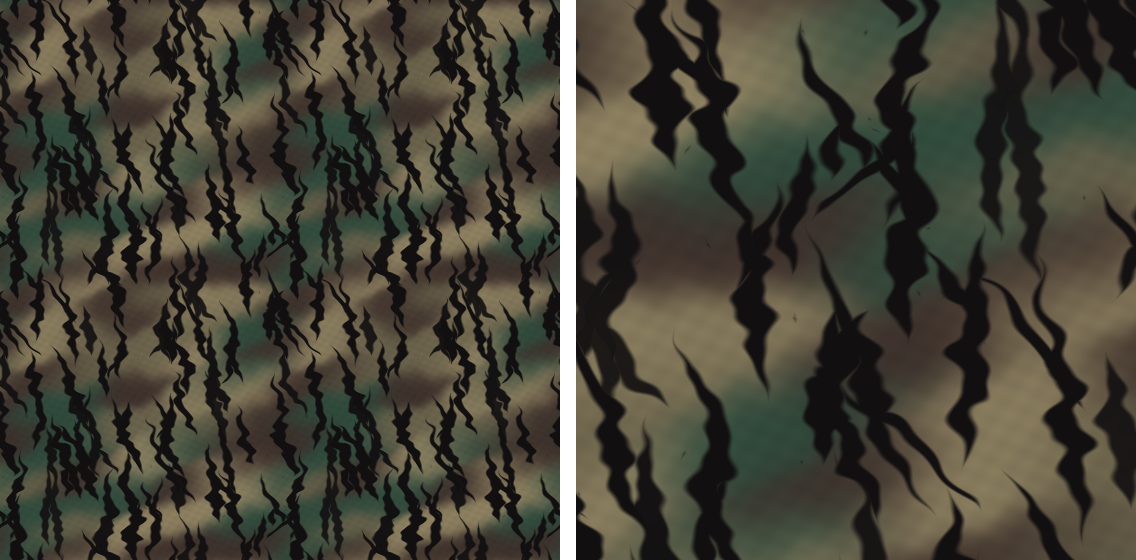
Left, the full canvas; right, a detail of the centre.
This pattern is drawn by a Shadertoy shader. Its source:

```glsl
// Woodland tiger-stripe camouflage: ragged, forked dark streaks leaning to the
// right over soft, wide blotches of tan, khaki, brown and green.
// Both layers scatter parts on wrapping cell grids, so the pattern tiles.

const float TAU = 6.2831853;
const float REPEATS = 2.0;                  // whole tiles across the canvas
const vec2 BLOTCH_GRID = vec2(5.0, 11.0);   // cells per tile
const vec2 STREAK_GRID = vec2(10.0, 5.0);

const vec3 TAN   = vec3(0.55, 0.50, 0.375);
const vec3 KHAKI = vec3(0.41, 0.38, 0.29);
const vec3 BROWN = vec3(0.235, 0.185, 0.165);
const vec3 GREEN = vec3(0.18, 0.29, 0.235);
const vec3 BLACK = vec3(0.065, 0.058, 0.062);

// Four random values for a cell that wraps around the grid
vec4 cellHash(vec2 cell, vec2 grid, float seed) {
    vec2 c = mod(cell, grid) + seed;
    vec4 h = fract(c.xyxy * vec4(0.1031, 0.1030, 0.0973, 0.1099));
    h += dot(h, h.wzxy + 33.33);
    return fract((h.xxyz + h.yzzw) * h.zywx);
}

vec3 blotchColour(float pick) {
    if (pick < 0.24) return TAN;
    if (pick < 0.46) return KHAKI;
    if (pick < 0.76) return BROWN;
    return GREEN;
}

// Smooth cellular blend of wide blotches that rise to the right
vec3 ground(vec2 p, vec2 grid) {
    vec2 base = floor(p * grid);
    vec3 sum = vec3(0.0);
    float total = 0.0;
    for (int j = -3; j <= 3; j++)
    for (int i = -2; i <= 2; i++) {
        vec2 cell = base + vec2(i, j);
        vec4 h = cellHash(cell, grid, 17.0);
        vec2 d = p * grid - cell - h.xy;
        d.y -= 0.55 * d.x;
        float weight = exp(-3.4 * dot(d, d));
        sum += weight * blotchColour(h.z);
        total += weight;
    }
    return sum / max(total, 1e-5);
}

// Signed distance to a wavy, tapered streak; its two sides fray differently
float streak(vec2 q, float halfLength, float halfWidth, float lean, float phase) {
    float t = q.y / halfLength;
    float bend = 0.007 * sin(q.y * 34.0 + phase) + 0.003 * sin(q.y * 93.0 + phase * 2.3);
    float x = q.x + lean * q.y - bend;
    float side = phase * 1.7 + (x < 0.0 ? 0.0 : 2.4);
    float fray = 1.0 + 0.26 * sin(q.y * 85.0 + side) + 0.2 * sin(q.y * 171.0 + side * 3.1);
    float taper = (1.0 - t * t) * (1.0 - 0.3 * t);
    if (abs(t) > 1.0) taper = -abs(taper);
    return abs(x) - halfWidth * taper * fray;
}

// Coverage of all streaks, each with an occasional side branch
float streaks(vec2 p, vec2 grid, float soft) {
    vec2 base = floor(p * grid);
    float cover = 0.0;
    for (int j = -1; j <= 1; j++)
    for (int i = -2; i <= 2; i++) {
        vec2 cell = base + vec2(i, j);
        vec4 place = cellHash(cell, grid, 41.0);
        vec4 shape = cellHash(cell, grid, 73.0);
        vec2 q = p - (cell + place.xy) / grid;
        float halfLength = mix(0.08, 0.165, place.z);
        float halfWidth = mix(0.014, 0.028, shape.x * shape.x);
        float lean = mix(-0.12, 0.48, place.w);
        float phase = TAU * shape.y;
        float d = streak(q, halfLength, halfWidth, lean, phase);

        if (shape.z > 0.45) {
            float end = shape.w < 0.5 ? -1.0 : 1.0;
            float armLean = lean + (shape.z > 0.72 ? 0.6 : -0.6);
            float armLength = halfLength * 0.48;
            vec2 arm = vec2(-(lean + armLean) * 0.5, 1.0) * end * armLength;
            d = min(d, streak(q - arm, armLength, halfWidth * 0.75, armLean, phase + 2.0));
        }
        float strength = mix(0.86, 1.0, smoothstep(0.0, 0.4, shape.w));
        cover = max(cover, strength * (1.0 - smoothstep(-soft, soft, d)));
    }
    return cover;
}

// Layered sines with whole frequencies, for irregular drift
vec2 drift(vec2 p) {
    vec2 a = TAU * p;
    return vec2(0.008 * sin(5.0 * a.y + 2.0 * a.x) + 0.004 * sin(13.0 * a.y - 6.0 * a.x),
                0.008 * sin(4.0 * a.x - 3.0 * a.y) + 0.004 * sin(11.0 * a.x + 5.0 * a.y));
}

void mainImage(out vec4 fragColor, in vec2 fragCoord) {
    vec2 p = fragCoord / iResolution.xy * REPEATS;
    vec2 warped = p + drift(p);

    vec3 colour = ground(warped, BLOTCH_GRID);

    // Faint mottling of the cloth
    vec2 a = TAU * p;
    colour *= 1.0 + 0.03 * sin(23.0 * a.x + 9.0 * a.y) * sin(31.0 * a.y - 7.0 * a.x);

    float soft = max(0.0045, REPEATS * 0.8 / iResolution.y);
    colour = mix(colour, BLACK, streaks(warped, STREAK_GRID, soft));
    fragColor = vec4(colour, 1.0);
}
```
